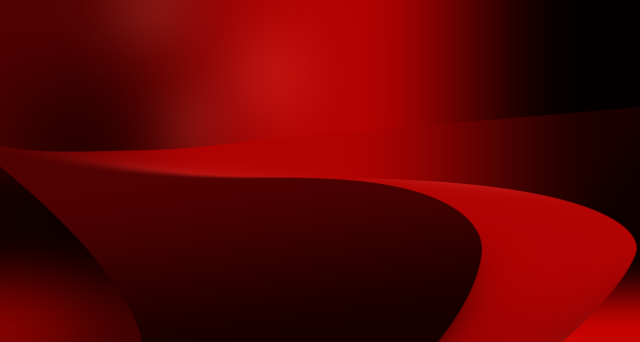
A Shadertoy shader for this background:

```glsl
// Overlapping satin-red waves over a dark, softly lit backdrop.
// Each wave is an implicit superellipse field with a bent lower side;
// layers are painted back to front with gradients, sheens and glows.

// Shared wave geometry, in fractions of the canvas
const float TIP_Y = 0.272;      // height of the rightmost points
const float CREST_X = 0.391;    // where the waves start to fall
const float CREST_H = 0.209;    // crest height above the tip
const float LEFT_RISE = 0.087;  // extra height at the left border

// x: width from crest to tip, y: roundness, z: lean at base, w: lean power
const vec4 FRONT_WAVE  = vec4(0.362, 3.1, 0.069, 1.7);
const vec4 RIBBON_WAVE = vec4(0.604, 3.0, 0.116, 1.4);

const vec3 RED  = vec3(1.0, 0.012, 0.008);
const vec3 PINK = vec3(0.6, 1.0, 0.9);

// Positive inside the wave, zero on its outline
float waveField(vec2 p, vec4 wave) {
    float below = max(TIP_Y - p.y, 0.0) / TIP_Y;
    float s = (p.x - CREST_X + wave.z * pow(below, wave.w)) / wave.x;
    float left = max(CREST_X - p.x, 0.0) / CREST_X;
    float t = max(p.y - TIP_Y, 0.0) / (CREST_H + LEFT_RISE * pow(left, 1.8));
    return 1.0 - pow(max(s, 0.0), wave.y) - t * t;
}

// Antialiased coverage with optional extra softness
float cover(float field, float softness) {
    float w = 0.75 * fwidth(field) + softness + 1e-5;
    return smoothstep(-w, w, field);
}

float bell(float x, float center, float width) {
    float d = (x - center) / width;
    return exp(-d * d);
}

float glow(vec2 p, vec2 center, vec2 size) {
    return bell(p.x, center.x, size.x) * bell(p.y, center.y, size.y);
}

// Lit center, dark flanks and three hazy spots
vec3 backdrop(vec2 p) {
    float level = mix(0.32, 0.7, smoothstep(0.1, 0.5, p.x));
    level *= 1.0 - 0.97 * smoothstep(0.55, 0.9, p.x);
    level *= 1.0 - 0.5 * bell(p.x, 0.13, 0.15) * smoothstep(1.0, 0.55, p.y);
    float haze = 0.07 * glow(p, vec2(0.235, 0.98), vec2(0.08, 0.13))
               + 0.06 * glow(p, vec2(0.42, 0.78), vec2(0.08, 0.16))
               + 0.05 * glow(p, vec2(0.30, 0.63), vec2(0.06, 0.13));
    return RED * level + (PINK + vec3(0.6, 0.0, 0.0)) * haze;
}

float sheetTop(float x) {
    return 0.527 + 0.16 * x + 0.046 * exp(-12.0 * x) - 0.008 * bell(x, 0.29, 0.1);
}

// Broad sheet behind the waves, with light rising from the lower right
vec3 sheet(vec2 p, float frontField) {
    float level = mix(0.35, 0.69, smoothstep(0.0, 0.35, p.x));
    level = mix(level, 0.11, smoothstep(0.52, 0.95, p.x));
    level *= 1.0 - 0.5 * smoothstep(0.0, 0.12, p.x - 0.9 + 0.35 * (0.5 - p.y));
    level += 0.72 * smoothstep(0.26, 0.02, p.y);
    float sheen = exp(6.0 * min(frontField, 0.0)) * bell(p.x, 0.28, 0.16);
    return RED * level + 0.1 * PINK * sheen;
}

vec3 ribbon(vec2 p, float field, float frontField) {
    float shade = exp(4.0 * min(frontField, 0.0)) * smoothstep(0.4, 0.0, p.y);
    float level = 0.69 - 0.06 * smoothstep(0.25, 0.0, p.y) - 0.22 * shade;
    level -= 0.07 * exp(-7.0 * max(field, 0.0)) * smoothstep(0.3, 0.15, p.y);
    float sheen = exp(-8.0 * max(field, 0.0)) * bell(p.x, 0.72, 0.15);
    return RED * level + 0.09 * PINK * sheen;
}

vec3 frontWave(vec2 p) {
    float slope = p.y - 0.25 * (p.x - 0.2);
    return RED * mix(0.09, 0.315, smoothstep(-0.1, 0.5, slope));
}

vec3 leftCorner(vec2 p) {
    float level = mix(0.07, 0.5, smoothstep(0.33, 0.03, p.y));
    level += 0.08 * smoothstep(0.4, 0.53, p.y);
    return RED * level * (1.0 - 0.5 * smoothstep(0.0, 0.22, p.x));
}

void mainImage(out vec4 fragColor, in vec2 fragCoord) {
    vec2 p = fragCoord / iResolution.xy;
    float frontField = waveField(p, FRONT_WAVE);
    float ribbonField = waveField(p, RIBBON_WAVE);
    float cornerField = 0.221 - 0.6 * pow(max(p.y, 0.0), 1.5) - p.x;
    float leftBlur = 0.13 * (1.0 - smoothstep(0.1, 0.52, p.x));

    // Paint from back to front
    vec3 color = backdrop(p);
    color = mix(color, sheet(p, frontField), cover(sheetTop(p.x) - p.y, 0.0));
    float ribbonMask = cover(ribbonField, 0.0) * smoothstep(0.39, 0.53, p.x);
    color = mix(color, ribbon(p, ribbonField, frontField), ribbonMask);
    color = mix(color, frontWave(p), cover(frontField, leftBlur));
    color = mix(color, leftCorner(p), cover(cornerField, 0.0));

    fragColor = vec4(clamp(color, 0.0, 1.0), 1.0);
}
```
